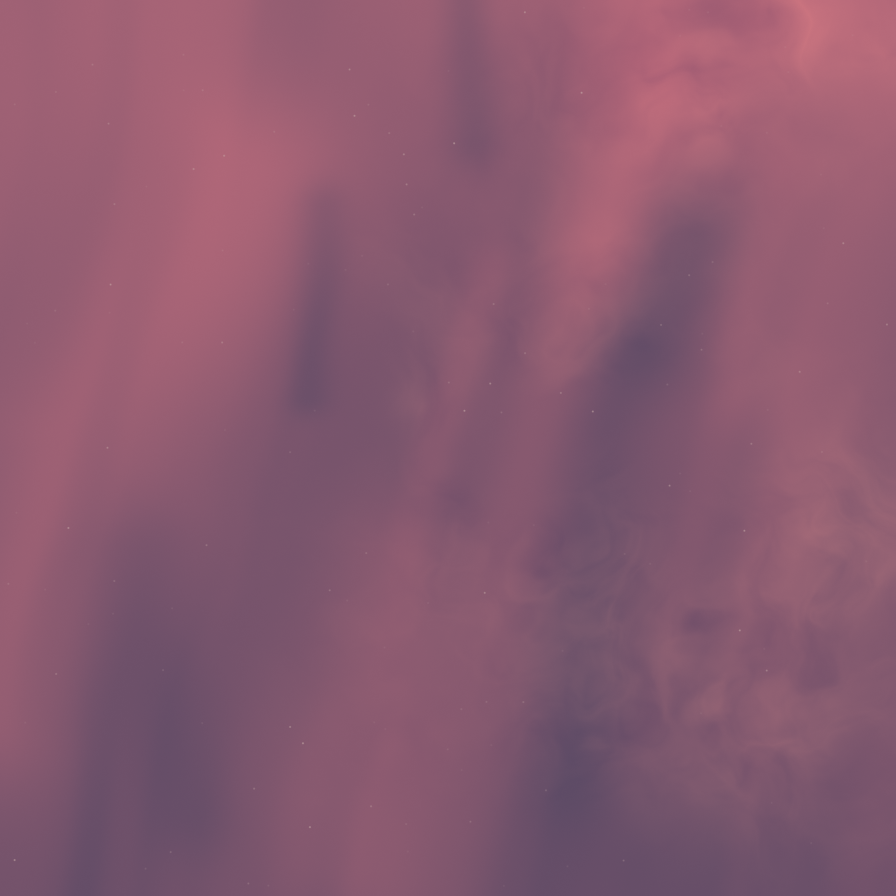
This background is drawn by a Shadertoy shader. Its source:

```glsl
float hash(vec2 p) {
    vec3 q = fract(vec3(p.xyx) * 0.1031);
    q += dot(q, q.yzx + 33.33);
    return fract((q.x + q.y) * q.z);
}

float noise(vec2 p) {
    vec2 cell = floor(p), f = fract(p);
    f = f * f * f * (f * (f * 6.0 - 15.0) + 10.0);
    float low = mix(hash(cell), hash(cell + vec2(1, 0)), f.x);
    float high = mix(hash(cell + vec2(0, 1)), hash(cell + vec2(1, 1)), f.x);
    return mix(low, high, f.y);
}

float fbm(vec2 p, int octaves) {
    mat2 turn = mat2(1.6, 1.2, -1.2, 1.6);
    float sum = 0.0, weight = 0.5, total = 0.0;
    for (int i = 0; i < octaves; i++) {
        sum += weight * noise(p);
        total += weight;
        weight *= 0.5;
        p = turn * p + 7.3;
    }
    return sum / total;
}

// Soft ribbon around the segment from a to b
float ribbon(vec2 p, vec2 a, vec2 b, float width) {
    vec2 along = b - a, offset = p - a;
    float h = clamp(dot(offset, along) / dot(along, along), 0.0, 1.0);
    float d = length(offset - along * h) / width;
    return exp(-d * d);
}

float glow(vec2 p, vec2 center, vec2 radius) {
    vec2 d = (p - center) / radius;
    return exp(-dot(d, d));
}

// Slanted veils of light and shade
float veils(vec2 p) {
    float slanted = p.x - 0.22 * p.y;
    float tone = 0.17 + 0.32 * p.y;
    tone += 0.20 * (noise(vec2(slanted * 10.0, p.y * 1.7 + 4.0)) - 0.5);
    tone += 0.08 * (noise(vec2(slanted * 24.0 + 9.0, p.y * 2.0)) - 0.5);

    float left = max(ribbon(p, vec2(0.27, 0.82), vec2(0.09, 0.52), 0.10),
                     ribbon(p, vec2(0.09, 0.52), vec2(-0.01, 0.20), 0.09));
    float middle = max(0.6 * ribbon(p, vec2(0.54, 0.70), vec2(0.48, 0.42), 0.04),
                       ribbon(p, vec2(0.45, 0.38), vec2(0.41, 0.02), 0.08));
    tone += 0.25 * left + 0.18 * middle;
    tone += 0.10 * ribbon(p, vec2(0.88, 0.80), vec2(0.85, 0.55), 0.05);
    tone += 0.14 * glow(p, vec2(0.03, 0.95), vec2(0.22, 0.25));
    tone += 0.36 * glow(p, vec2(0.85, 1.0), vec2(0.20, 0.16));
    tone += 0.24 * ribbon(p, vec2(0.76, 0.88), vec2(0.69, 0.72), 0.07);

    tone -= 0.15 * ribbon(p, vec2(0.34, 0.78), vec2(0.335, 0.56), 0.026);
    tone -= 0.20 * ribbon(p, vec2(0.525, 1.0), vec2(0.52, 0.85), 0.035);
    tone -= 0.27 * ribbon(p, vec2(0.78, 0.73), vec2(0.74, 0.62), 0.065);
    tone -= 0.13 * ribbon(p, vec2(0.69, 0.52), vec2(0.65, 0.12), 0.06);
    tone -= 0.12 * ribbon(p, vec2(0.16, 0.40), vec2(0.22, 0.08), 0.06);
    tone -= 0.14 * glow(p, vec2(0.82, 0.02), vec2(0.16, 0.10));
    return tone;
}

// Curling smoke, gathered in the centre and on the right
float smoke(vec2 p) {
    vec2 q = p * 5.0 + 2.0;
    vec2 curl = vec2(fbm(q, 4), fbm(q + vec2(5.2, 1.3), 4));
    float body = fbm(q + 2.6 * curl, 5);
    float wisp = 1.0 - abs(2.0 * fbm(q * 1.4 + 3.0 * curl.yx, 5) - 1.0);
    float region = glow(p, vec2(0.56, 0.55), vec2(0.18, 0.16))
                 + glow(p, vec2(0.83, 0.30), vec2(0.30, 0.24))
                 + glow(p, vec2(0.86, 0.92), vec2(0.24, 0.14));
    float patches = smoothstep(0.25, 0.65, fbm(p * 4.0 + 11.0, 3));
    return min(region, 1.0) * patches * (0.75 * (body - 0.42) + 0.35 * (wisp - 0.72));
}

// Sparse fine dust, one possible speck per cell
float dust(vec2 p, float pixel) {
    vec2 grid = p * 45.0, cell = floor(grid);
    vec2 center = 0.15 + 0.7 * vec2(hash(cell + 3.7), hash(cell + 91.1));
    float present = step(0.93, hash(cell + 41.0));
    float strength = mix(0.15, 1.0, pow(hash(cell + 67.0), 3.0));
    float d = length(fract(grid) - center) / 45.0;
    return present * strength * (1.0 - smoothstep(0.0, 0.0008 + pixel, d));
}

void mainImage(out vec4 fragColor, in vec2 fragCoord) {
    vec2 p = fragCoord / iResolution.xy;
    float pixel = 1.0 / iResolution.y;
    vec3 duskViolet = vec3(0.37, 0.295, 0.40);
    vec3 warmRose = vec3(0.80, 0.44, 0.495);
    vec3 paleDust = vec3(0.80, 0.70, 0.68);

    vec2 sway = vec2(fbm(p * 2.5 + 3.0, 3), fbm(p * 2.5 + 17.0, 3)) - 0.5;
    float haze = smoke(p);
    float tone = clamp(veils(p + 0.07 * sway) + haze, 0.0, 1.05);

    vec3 color = mix(duskViolet, warmRose, tone);
    color += haze * vec3(-0.04, 0.08, 0.02);
    color = mix(color, paleDust, 0.6 * dust(p, pixel));
    color += (hash(fragCoord) - 0.5) / 255.0;
    fragColor = vec4(color, 1.0);
}
```
